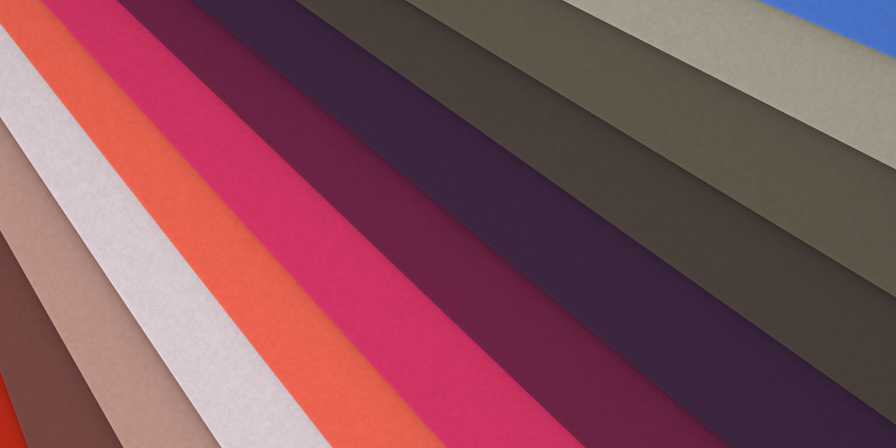
A Shadertoy shader for this background:

```glsl
// A fan of overlapping coloured paper sheets with soft shadows and fine grain.

const vec3 RED    = vec3(0.74, 0.17, 0.10);
const vec3 BROWN  = vec3(0.46, 0.28, 0.26);
const vec3 BEIGE  = vec3(0.73, 0.57, 0.53);
const vec3 PALE   = vec3(0.84, 0.785, 0.80);
const vec3 ORANGE = vec3(0.91, 0.38, 0.31);
const vec3 PINK   = vec3(0.80, 0.20, 0.38);
const vec3 PLUM   = vec3(0.41, 0.135, 0.26);
const vec3 NAVY   = vec3(0.23, 0.145, 0.24);
const vec3 GREY   = vec3(0.28, 0.245, 0.225);
const vec3 OLIVE  = vec3(0.36, 0.33, 0.28);
const vec3 STONE  = vec3(0.62, 0.60, 0.54);
const vec3 BLUE   = vec3(0.29, 0.45, 0.78);

float hash(vec2 p) {
    vec3 q = fract(vec3(p.xyx) * 0.1031);
    q += dot(q, q.yzx + 33.33);
    return fract((q.x + q.y) * q.z);
}

float noise(vec2 p) {
    vec2 cell = floor(p), f = fract(p);
    f = f * f * (3.0 - 2.0 * f);
    float low = mix(hash(cell), hash(cell + vec2(1, 0)), f.x);
    float high = mix(hash(cell + vec2(0, 1)), hash(cell + vec2(1, 1)), f.x);
    return mix(low, high, f.y);
}

// Signed distance to the line a-b, positive on its upper right side.
float lineSide(vec2 p, vec2 a, vec2 b) {
    vec2 along = normalize(b - a);
    return dot(p - a, vec2(-along.y, along.x));
}

// Lay a sheet over the upper right side of a-b; it shades the sheet below.
vec3 laySheet(vec3 below, vec3 paper, vec2 p, vec2 a, vec2 b, float shadow, float px) {
    float d = lineSide(p, a, b);
    float depth = max(-d, 0.0);
    below *= 1.0 - shadow * (0.6 * exp(-depth * 120.0) + 0.4 * exp(-depth * 28.0));
    paper *= 1.0 + 0.10 * exp(-max(d, 0.0) * 300.0);
    return mix(below, paper, smoothstep(-0.7 * px, 0.7 * px, d));
}

void mainImage(out vec4 fragColor, in vec2 fragCoord) {
    // The canvas spans 2 by 1 units.
    vec2 p = fragCoord / iResolution.xy * vec2(2.0, 1.0);
    float px = 1.0 / iResolution.y;

    // Sheets stacked from the lower left to the upper right.
    vec3 col = RED;
    col = laySheet(col, BROWN,  p, vec2(0.000, 0.172), vec2(0.063, 0.000), 0.25, px);
    col = laySheet(col, BEIGE,  p, vec2(0.000, 0.487), vec2(0.276, 0.000), 0.22, px);
    col = laySheet(col, PALE,   p, vec2(0.000, 0.740), vec2(0.495, 0.000), 0.30, px);
    col = laySheet(col, ORANGE, p, vec2(0.000, 0.948), vec2(0.742, 0.000), 0.06, px);
    col = laySheet(col, PINK,   p, vec2(0.091, 1.000), vec2(0.997, 0.000), 0.14, px);
    col = laySheet(col, PLUM,   p, vec2(0.260, 1.000), vec2(1.307, 0.000), 0.12, px);
    col = laySheet(col, NAVY,   p, vec2(0.430, 1.000), vec2(1.635, 0.000), 0.30, px);
    col = laySheet(col, GREY,   p, vec2(0.659, 1.000), vec2(2.000, 0.052), 0.22, px);
    col = laySheet(col, OLIVE,  p, vec2(0.904, 1.000), vec2(2.000, 0.336), 0.32, px);
    col = laySheet(col, STONE,  p, vec2(1.255, 1.000), vec2(2.000, 0.622), 0.25, px);
    col = laySheet(col, BLUE,   p, vec2(1.693, 1.000), vec2(2.000, 0.870), 0.20, px);

    // Paper fibre at two scales.
    float grain = 0.6 * noise(p * 230.0) + 0.4 * noise(p * 95.0 + 17.0) - 0.5;
    col *= 1.0 + 0.07 * grain;

    // Gentle falloff of light towards the corners.
    vec2 fromCentre = p - vec2(1.0, 0.5);
    col *= 1.02 - 0.04 * dot(fromCentre, fromCentre);

    fragColor = vec4(clamp(col, 0.0, 1.0), 1.0);
}
```
